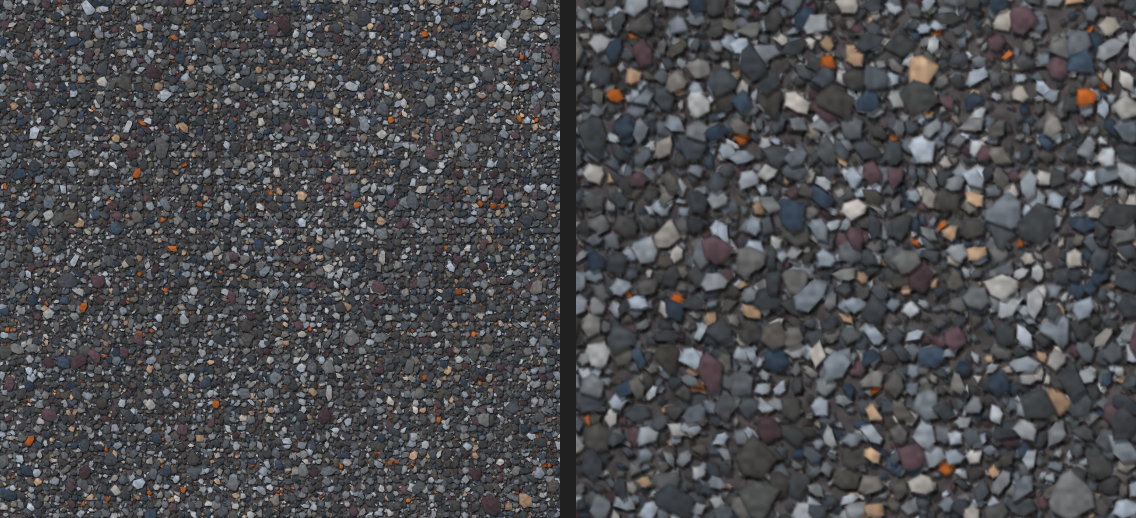
Left: the whole. Right: its middle third, enlarged.
Give the GLSL for this texture, as a Shadertoy shader.

```glsl
// Worn asphalt: angular stone chips of several sizes set in a dark binder.
// Each layer scatters random convex polygons on a jittered grid, from fine
// grit up to rare pebbles, with a soft shadow, a lit side and mineral tints.

const int LAYERS = 5;
const int SIDES = 6;
const float TAU = 6.2832;
const float FINEST_GRID = 148.0;      // cells per canvas height, finest layer
const float GRID_RATIO = 0.64;        // each layer is coarser by this factor
const float EDGE_SOFTNESS = 0.0014;
const float SHADOW_DEPTH = 0.40;
const vec2 SHADOW_OFFSET = vec2(0.0012, -0.0020);
const vec2 LIGHT_DIR = vec2(-0.5, 0.86);
const float DARK_STONE = 0.26;
const float PALE_STONE = 0.73;
const float TONE_CURVE = 2.1;         // higher leaves fewer pale stones
const vec3 BINDER = vec3(0.278, 0.262, 0.264);
const vec3 COOL_TINT = vec3(0.92, 0.99, 1.07);
const vec3 WARM_TINT = vec3(1.05, 1.00, 0.94);
const vec3 ORANGE = vec3(0.68, 0.36, 0.17);
const vec3 TAN = vec3(0.66, 0.55, 0.45);
const vec3 PLUM = vec3(0.32, 0.26, 0.28);
const vec3 NAVY = vec3(0.23, 0.28, 0.34);

float hash(vec2 p) {
    return fract(sin(dot(p, vec2(127.1, 311.7))) * 43758.5453);
}

float noise(vec2 p) {
    vec2 i = floor(p), f = fract(p);
    f = f * f * (3.0 - 2.0 * f);
    return mix(mix(hash(i), hash(i + vec2(1, 0)), f.x),
               mix(hash(i + vec2(0, 1)), hash(i + vec2(1, 1)), f.x), f.y);
}

// Share of cells that hold a stone
float layerDensity(int layer) {
    if (layer < 3) return 0.72;
    return layer == 3 ? 0.14 : 0.025;
}

// Irregular convex polygon, rotated and flattened, with clipped corners
float stoneDistance(vec2 q, vec2 id, float radius) {
    float turn = TAU * hash(id + 3.1);
    float c = cos(turn), s = sin(turn);
    q = mat2(c, -s, s, c) * q;
    q.y *= mix(1.0, 1.9, pow(hash(id + 5.7), 1.5));
    float d = length(q) - 1.15 * radius;
    for (int k = 0; k < SIDES; k++) {
        vec2 key = id + 11.3 * float(k + 1);
        float a = TAU * (float(k) + 0.7 * hash(key)) / float(SIDES);
        float reach = radius * mix(0.66, 1.08, hash(key + 0.37));
        d = max(d, dot(q, vec2(cos(a), sin(a))) - reach);
    }
    return d;
}

vec3 stoneColor(vec2 id, int layer) {
    float pick = hash(id + 17.9);
    float tone = pow(hash(id + 23.3), TONE_CURVE);
    float value = mix(DARK_STONE, PALE_STONE, tone);
    if (layer == 4) value = mix(0.30, 0.46, tone);
    float vary = mix(0.82, 1.15, hash(id + 29.5));
    if (pick < 0.016) return ORANGE * vary;
    if (pick < 0.055) return TAN * vary;
    if (pick < (layer > 2 ? 0.24 : 0.09)) return PLUM * vary;
    if (pick < (layer > 2 ? 0.34 : 0.15)) return NAVY * vary;
    float warmth = pow(hash(id + 31.7), 2.0);
    return value * mix(COOL_TINT, WARM_TINT, warmth);
}

// Paints one grid of stones and their shadows over the surface
vec3 paintStones(vec3 surface, vec2 p, int layer, float softness) {
    float cell = 1.0 / (FINEST_GRID * pow(GRID_RATIO, float(layer)));
    vec2 home = floor(p / cell);
    for (int y = -1; y <= 1; y++)
    for (int x = -1; x <= 1; x++) {
        vec2 grid = home + vec2(x, y);
        vec2 id = grid + 41.7 * float(layer + 1);
        vec2 jitter = vec2(hash(id + 1.3), hash(id + 2.9)) - 0.5;
        vec2 center = (grid + 0.5 + 0.6 * jitter) * cell;
        float clump = mix(0.82, 1.18, noise(center * 13.0));
        if (hash(id + 7.1) > layerDensity(layer) * clump) continue;

        float radius = cell * mix(0.36, 0.60, hash(id + 9.7));
        vec2 q = p - center;
        if (length(q) > 1.2 * radius + 0.006) continue;

        // Contact shadow on the lower right
        float shade = stoneDistance(q - SHADOW_OFFSET, id, radius);
        surface *= 1.0 - SHADOW_DEPTH * (1.0 - smoothstep(-0.001, 0.002, shade));

        // Lit face with a worn, speckled surface
        float d = stoneDistance(q, id, radius);
        float cover = 1.0 - smoothstep(-softness, softness, d);
        float lit = 0.97 + 0.14 * dot(q / radius, LIGHT_DIR);
        lit *= mix(0.86, 1.12, noise(p * 260.0 + id));
        lit *= mix(1.0, 0.88, smoothstep(-0.003, 0.0, d));
        surface = mix(surface, stoneColor(id, layer) * lit, cover);
    }
    return surface;
}

void mainImage(out vec4 fragColor, in vec2 fragCoord) {
    vec2 p = fragCoord / iResolution.y;
    float softness = max(EDGE_SOFTNESS, 0.6 / iResolution.y);

    // Binder with fine grit
    float grit = 0.6 * noise(p * 210.0) + 0.4 * noise(p * 90.0 + 7.0);
    vec3 color = BINDER * mix(0.80, 1.28, grit);

    for (int layer = 0; layer < LAYERS; layer++)
        color = paintStones(color, p, layer, softness);

    // Broad uneven wear
    color *= mix(0.95, 1.05, noise(p * 5.0 + 2.0));
    fragColor = vec4(color, 1.0);
}
```
